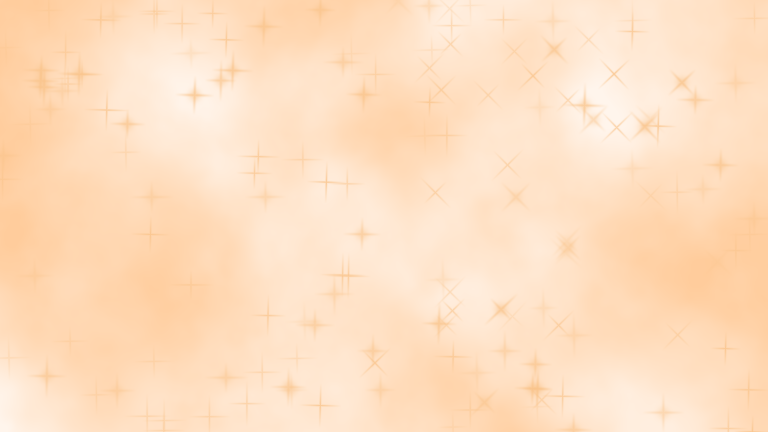
Reproduce this background procedurally as a WebGL 2 fragment shader.

```glsl
#version 300 es
precision highp float;
// Soft peach clouds scattered with thin cross-shaped sparkles.

uniform vec2 u_resolution;
out vec4 fragColor;

const float TAU = 6.2831853;
const int SPARKLES = 150;
const float PER_CLUSTER = 5.0;

const vec3 APRICOT = vec3(1.0, 0.80, 0.61);
const vec3 CREAM = vec3(1.0, 0.96, 0.925);
const vec3 AMBER = vec3(0.975, 0.76, 0.53);

float hash(vec2 cell) {
    vec3 h = fract(cell.xyx * 0.1031);
    h += dot(h, h.yzx + 33.33);
    return fract((h.x + h.y) * h.z);
}

vec3 hash3(float n) {
    vec3 h = fract(n * vec3(0.1031, 0.1030, 0.0973));
    h += dot(h, h.yzx + 33.33);
    return fract((h.xxy + h.yzz) * h.zyx);
}

mat2 rotation(float angle) {
    float c = cos(angle), s = sin(angle);
    return mat2(c, s, -s, c);
}

float noise(vec2 p) {
    vec2 cell = floor(p), f = fract(p);
    f = f * f * f * (f * (f * 6.0 - 15.0) + 10.0);
    float low = mix(hash(cell), hash(cell + vec2(1, 0)), f.x);
    float high = mix(hash(cell + vec2(0, 1)), hash(cell + vec2(1, 1)), f.x);
    return mix(low, high, f.y);
}

float fbm(vec2 p) {
    float sum = 0.0, weight = 0.5, total = 0.0;
    mat2 turn = rotation(0.65);
    for (int i = 0; i < 5; i++) {
        sum += weight * noise(p);
        total += weight;
        weight *= 0.46;
        p = turn * p * 2.03 + 17.3;
    }
    return sum / total;
}

// Cloud brightness: warped diagonal bands broken up by noise.
float clouds(vec2 p) {
    vec2 warp = vec2(noise(p * 3.0 + 4.7), noise(p * 3.0 + 31.2)) - 0.5;
    vec2 q = p + 0.3 * warp;
    float band = cos(TAU * (q.x - 0.53 * (1.0 - q.y) - 0.28) / 0.853);
    return 0.5 + 0.15 * band + 1.4 * (fbm(p * 2.7 + 0.15 * warp + 8.0) - 0.5);
}

// One tapering needle of light along x.
float needle(vec2 q, float reach, float width) {
    float taper = max(1.0 - abs(q.x) / reach, 0.0);
    float across = q.y / width;
    return taper * exp(-across * across);
}

// Crossed needles with an optional glowing core.
float sparkle(vec2 q, vec2 reach, float width, float core) {
    float rays = max(needle(q, reach.x, width), needle(q.yx, reach.y, width));
    float halo = exp(-dot(q, q) / 0.00019) * 0.65;
    return 1.0 - (1.0 - rays) * (1.0 - halo * core);
}

// Combined coverage of all sparkles, gathered in loose clusters.
float sparkles(vec2 p, float aspect, float pixel) {
    float clear = 1.0;
    for (int i = 0; i < SPARKLES; i++) {
        float id = float(i);
        vec3 group = hash3(floor(id / PER_CLUSTER) + 211.0);
        vec3 place = hash3(id + 37.0);
        vec3 look = hash3(id + 503.0);
        vec2 center = group.xy * vec2(aspect, 1.0) + (place.xy - 0.5) * vec2(0.48, 0.36);
        center = mod(center, vec2(aspect, 1.0));
        vec2 q = p - center;
        if (dot(q, q) > 0.005) continue;

        float diagonal = step(group.z, 0.27);
        float core = step(place.z, 0.37);
        q = rotation(diagonal * TAU / 8.0 + (look.z - 0.5) * 0.06) * q;
        vec2 reach = mix(vec2(0.036), vec2(0.055), look.xy);
        float width = max(mix(0.0022, 0.0032, core), 0.6 * pixel);
        float strength = mix(0.25, 0.8, look.z);
        clear *= 1.0 - strength * sparkle(q, reach, width, core);
    }
    return 1.0 - clear;
}

void main() {
    vec2 p = gl_FragCoord.xy / u_resolution.y;
    float aspect = u_resolution.x / u_resolution.y;
    float pixel = 1.0 / u_resolution.y;

    vec3 color = mix(APRICOT, CREAM, clamp(clouds(p), 0.0, 1.0));
    color = mix(color, AMBER, sparkles(p, aspect, pixel));
    fragColor = vec4(color, 1.0);
}
```
